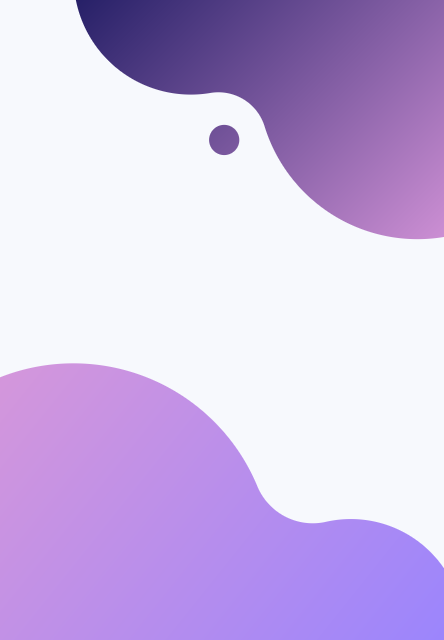
Write a Shadertoy shader that draws this background.

```glsl
// Two blobs in opposite corners and a small dot on a pale ground.
// Each blob is a pair of discs joined by a tangent fillet arc, found
// from the disc radii, then filled with a diagonal linear gradient.

const vec3 PALE   = vec3(0.967, 0.975, 0.992);
const vec3 INDIGO = vec3(0.150, 0.125, 0.405);
const vec3 ORCHID = vec3(0.800, 0.560, 0.830);
const vec3 PINK   = vec3(0.830, 0.590, 0.860);
const vec3 VIOLET = vec3(0.610, 0.522, 0.990);

float cross2(vec2 a, vec2 b) {
    return a.x * b.y - a.y * b.x;
}

float discDistance(vec2 p, vec2 centre, float radius) {
    return length(p - centre) - radius;
}

// Centre of the circle touching both discs from outside;
// side is +1 for the left of the line a to b, -1 for the right.
vec2 filletCentre(vec2 a, float ra, vec2 b, float rb, float rf, float side) {
    float span = distance(a, b);
    vec2 along = (b - a) / span;
    float toA = ra + rf;
    float toB = rb + rf;
    float base = (toA * toA + span * span - toB * toB) / (2.0 * span);
    float rise = sqrt(max(toA * toA - base * base, 0.0));
    return a + along * base + side * rise * vec2(-along.y, along.x);
}

// Signed distance to two discs whose notch is rounded by a fillet.
float blobDistance(vec2 p, vec2 a, float ra, vec2 b, float rb, float rf, float side) {
    vec2 f = filletCentre(a, ra, b, rb, rf, side);
    vec2 q = p - f;
    bool inWedge = side * cross2(a - f, q) > 0.0 && side * cross2(q, b - f) > 0.0;
    float discs = min(discDistance(p, a, ra), discDistance(p, b, rb));
    return inWedge ? rf - length(q) : discs;
}

vec3 linearGradient(vec2 p, vec2 start, vec2 end, vec3 first, vec3 last) {
    vec2 axis = end - start;
    float t = dot(p - start, axis) / dot(axis, axis);
    return mix(first, last, clamp(t, 0.0, 1.0));
}

// Antialiased fill of a signed distance.
float coverage(float d, float pixel) {
    return clamp(0.5 - d / pixel, 0.0, 1.0);
}

void mainImage(out vec4 fragColor, in vec2 fragCoord) {
    // Canvas height is one unit
    float pixel = 1.0 / iResolution.y;
    vec2 p = fragCoord * pixel;

    // Upper blob and dot share one gradient
    float upper = blobDistance(p, vec2(0.2982, 1.0353), 0.1831,
                                  vec2(0.6523, 0.8763), 0.2500, 0.0755, -1.0);
    float dotShape = discDistance(p, vec2(0.3503, 0.7813), 0.0236);
    vec3 dusk = linearGradient(p, vec2(0.1185, 1.0), vec2(0.5931, 0.5254), INDIGO, ORCHID);

    // Lower blob
    float lower = blobDistance(p, vec2(0.1146, 0.1211), 0.3112,
                                  vec2(0.5482, 0.0130), 0.1760, 0.0938, 1.0);
    vec3 dawn = linearGradient(p, vec2(0.0, 0.4102), vec2(0.6237, -0.0885), PINK, VIOLET);

    // Layers
    vec3 colour = mix(PALE, dusk, coverage(min(upper, dotShape), pixel));
    colour = mix(colour, dawn, coverage(lower, pixel));
    fragColor = vec4(colour, 1.0);
}
```
